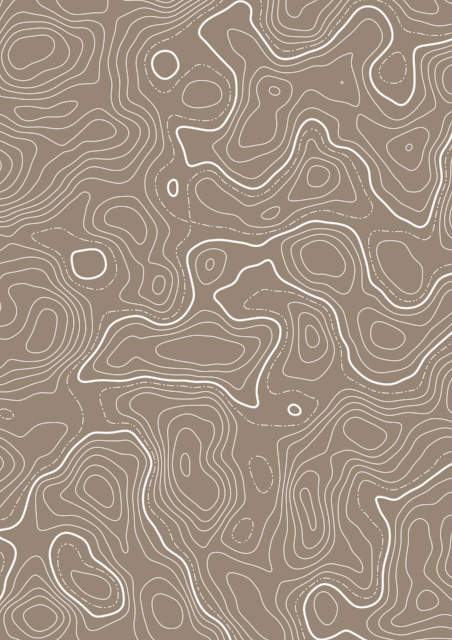
Give the GLSL for this pattern, as a Shadertoy shader.

```glsl
// Topographic contour map: fine white height lines, bold index lines and dash-dot lines on taupe.

const vec3 GROUND = vec3(0.592, 0.522, 0.459);
const vec3 INK = vec3(0.985, 0.982, 0.975);
const float FINE_WIDTH = 0.00125;
const float BOLD_WIDTH = 0.0034;
const float INDEX_PERIOD = 13.0;  // levels from one bold line to the next
const float INDEX_LEVEL = 2.0;    // a level that is drawn bold
const float DASH_PERIOD = 0.021;
const float SOFTNESS = 1.3;       // edge filter, in pixels

// Random unit vector for a lattice cell
vec2 cellDirection(vec2 cell) {
    float h = fract(sin(dot(cell, vec2(127.1, 311.7))) * 43758.5453);
    float angle = 6.28318 * h;
    return vec2(cos(angle), sin(angle));
}

float gradientNoise(vec2 p) {
    vec2 i = floor(p);
    vec2 f = p - i;
    vec2 u = f * f * f * (f * (f * 6.0 - 15.0) + 10.0);
    vec2 e = vec2(1.0, 0.0);
    float a = dot(cellDirection(i), f);
    float b = dot(cellDirection(i + e.xy), f - e.xy);
    float c = dot(cellDirection(i + e.yx), f - e.yx);
    float d = dot(cellDirection(i + e.xx), f - e.xx);
    return mix(mix(a, b, u.x), mix(c, d, u.x), u.y);
}

vec2 rotate(vec2 p, float angle) {
    float c = cos(angle), s = sin(angle);
    return vec2(c * p.x - s * p.y, s * p.x + c * p.y);
}

// Terrain height, counted in contour levels
float terrain(vec2 p) {
    vec2 bend = vec2(gradientNoise(p * 12.0 + 31.0), gradientNoise(p * 12.0 + 57.0));
    vec2 q = p + 0.018 * bend;
    float regions = 9.5 * gradientNoise(rotate(q, 0.5) * 2.1 + 4.3);
    float hills = 9.6 * gradientNoise(rotate(q, 1.1) * 7.6 + 12.6);
    float ripples = 1.5 * gradientNoise(rotate(q, 2.0) * 17.0 + 23.4);
    return regions + hills + ripples;
}

vec2 slope(vec2 p, float e) {
    return vec2(terrain(p + vec2(e, 0.0)) - terrain(p - vec2(e, 0.0)),
                terrain(p + vec2(0.0, e)) - terrain(p - vec2(0.0, e))) / (2.0 * e);
}

// Share of a filter footprint covered by a stroke at distance d
float strokeCoverage(float d, float width, float footprint) {
    float outer = min(d + 0.5 * footprint, 0.5 * width);
    float inner = max(d - 0.5 * footprint, -0.5 * width);
    return clamp((outer - inner) / footprint, 0.0, 1.0);
}

// Long dash and dot, measured along the contour direction in eight sectors
float dashDot(vec2 p, vec2 grad, float pixel) {
    float sector = 0.785398;
    float angle = floor(atan(grad.y, grad.x) / sector + 0.5) * sector;
    float t = fract(dot(p, vec2(-sin(angle), cos(angle))) / DASH_PERIOD);
    float soft = 0.5 * pixel / DASH_PERIOD;
    float dash = 1.0 - smoothstep(0.28 - soft, 0.28 + soft, abs(t - 0.32));
    float point = 1.0 - smoothstep(0.06 - soft, 0.06 + soft, abs(t - 0.80));
    return max(dash, point);
}

void mainImage(out vec4 fragColor, in vec2 fragCoord) {
    float pixel = 1.0 / iResolution.y;
    vec2 p = fragCoord * pixel;

    // Distance to the nearest contour
    float height = terrain(p);
    vec2 grad = slope(p, 0.001);
    float level = floor(height + 0.5);
    float d = abs(height - level) / max(length(grad), 0.001);

    // Line style by level
    float rank = mod(level - INDEX_LEVEL, INDEX_PERIOD);
    bool isBold = rank < 0.5;
    bool isDashed = rank > INDEX_PERIOD - 1.5;
    float ink = strokeCoverage(d, isBold ? BOLD_WIDTH : FINE_WIDTH, SOFTNESS * pixel);
    if (isDashed) ink *= dashDot(p, grad, pixel);

    fragColor = vec4(mix(GROUND, INK, ink), 1.0);
}
```
